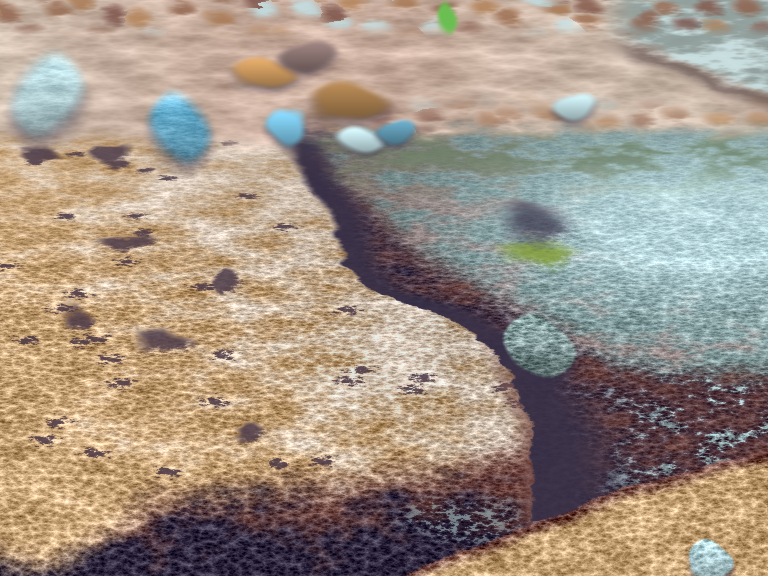
Give the GLSL for this texture, as a WebGL 1 fragment shader.

```glsl
precision highp float;
uniform vec2 u_resolution;

const vec3 SAND = vec3(.85, .71, .54);
const vec3 PALE = vec3(.83, .77, .71);
const vec3 ROSE = vec3(.8, .69, .63);
const vec3 DARK = vec3(.22, .19, .28);
const vec3 RUST = vec3(.47, .31, .29);
const vec3 UMBER = vec3(.55, .46, .45);
const vec3 SLATE = vec3(.53, .62, .62);
const vec3 ICE = vec3(.76, .88, .9);
const vec3 BLUE = vec3(.45, .72, .84);
const vec3 MOSS = vec3(.41, .5, .4);
const vec3 OCHRE = vec3(.8, .6, .37);
const float GRAIN = .44;
const float MOTTLE = .22;

float ramp(float x, float a, float b) { return clamp((x - a) / (b - a), 0., 1.); }

vec2 hash2(vec2 c) {
  return fract(sin(vec2(dot(c, vec2(127.1, 311.7)), dot(c, vec2(269.5, 183.3)))) * 43758.5);
}

// Nearest distance and cell id
vec2 cell(vec2 p) {
  vec2 best = vec2(9., 0.);
  for (int j = -1; j <= 1; j++) for (int i = -1; i <= 1; i++) {
    vec2 c = floor(p) + vec2(i, j), h = hash2(c);
    float d = length(c + h - p);
    if (d < best.x) best = vec2(d, fract(h.x * 7.3 + h.y * 3.1));
  }
  return best;
}

// Layered cellular noise, centred near zero
float layers(vec2 p) {
  float sum = 0., amp = .5;
  for (int i = 0; i < 4; i++) {
    sum += amp * cell(p).x;
    p = mat2(1.6, 1.2, -1.2, 1.6) * p + 3.7;
    amp *= .6;
  }
  return (sum - .52) * 1.8;
}

// Right edge of the left brick, as x over height
float gapEdge(float y) {
  return .503 + .07 * ramp(y, .722, .627) + .021 * ramp(y, .627, .54) + .04 * ramp(y, .54, .497)
    + .113 * ramp(y, .497, .462) + .112 * ramp(y, .462, .392) + .066 * ramp(y, .392, .25);
}

// Front rim of the right slab, as height over x
float slabRim(float x) {
  return .72 - .17 * ramp(x, .55, .73) - .19 * ramp(x, .73, 1.076) - .02 * ramp(x, 1.076, 1.28);
}

float blob(vec2 p, float x, float y, float w, float h, float soft) {
  vec2 q = (p - vec2(x, y)) / vec2(w, h);
  q += .13 * sin(q.yx * 3. + x * 40.);
  return 1. - smoothstep(1. - soft, 1. + soft, length(q));
}

// Lit stone with contact shadow
void pebble(inout vec3 col, vec2 p, float x, float y, float w, float h, vec3 tint) {
  float soft = mix(.08, .3, ramp(y, .4, .7));
  col = mix(col, DARK, .5 * blob(p, x, y - h * .35, w, h, soft + .15));
  col = mix(col, tint * (.95 + .2 * (p.y - y) / h), blob(p, x, y, w, h, soft));
}

void main() {
  vec2 p = gl_FragCoord.xy / u_resolution * vec2(4. / 3., 1.);
  float focus = 1. - smoothstep(.42, .85, p.y);
  vec2 s = vec2(p.x, p.y * (1. + .9 * p.y));
  float coarse = layers(s * vec2(7., 11.));
  float grain = layers(s * vec2(52., 90.)) * mix(.2, 1., focus);
  float wobble = coarse * .02 + grain * .008;
  float tex = coarse * MOTTLE + grain * GRAIN;
  vec2 w = p + vec2(wobble, -wobble);

  // Distant paving, joint and rubble
  vec3 col = mix(ROSE, PALE, .4 + .4 * sin(p.x * 5. + 2.)) + coarse * MOTTLE;
  float joint = p.y - .92 + .4 * max(p.x - 1.08, 0.) + wobble, right = smoothstep(1.03, 1.12, p.x);
  col = mix(col, mix(SLATE, ICE, ramp(coarse, -.2, .2)), .8 * smoothstep(0., .03, joint) * right);
  col = mix(col, UMBER * .7, .7 * exp(-joint * joint * 5000.) * right);
  vec2 bits = cell(w * vec2(15., 27.));
  float band = smoothstep(.93, .965, p.y) + .7 * exp(-pow(abs(p.y - .79) * 32., 2.)) * ramp(p.x, .4, .6);
  vec3 bitTint = mix(mix(RUST, OCHRE, bits.y), ICE, step(.78, bits.y));
  col = mix(col, bitTint, band * (1. - smoothstep(.1, .55, bits.x)) * .85);

  // Right slab: moss, icy sheen, worn face, deep gap
  vec3 top = mix(SLATE, UMBER * .95, ramp(coarse + .9 * (.85 - p.x), -.3, .2));
  vec2 sheen = (p - vec2(1.22, .61)) * vec2(2.9, 6.8);
  top = mix(top, ICE, min(exp(-dot(sheen, sheen)) * 1.25, 1.)) + tex * .8;
  float moss = exp(-pow(abs(p.y - .735) * 18., 2.)) * smoothstep(-.3, .2, coarse);
  top = mix(top, MOSS, moss * .8);
  top = mix(top, vec3(.52, .62, .2), .8 * blob(w, .93, .565, .055, .02, .6));
  top = mix(top, DARK, .7 * blob(w, .925, .615, .05, .03, .6));
  vec3 face = mix(RUST, DARK, .6 + coarse) + grain * .3;
  float lichen = smoothstep(-.1, .25, coarse + grain * .5 + .5 * (p.x - 1.12));
  face = mix(face, mix(SLATE, ICE, ramp(grain, 0., .4)), lichen * smoothstep(.9, 1.25, p.x));
  vec3 slab = mix(face, top, smoothstep(-.035, .035, p.y - slabRim(p.x) + wobble * 1.5));
  float dx = p.x - gapEdge(p.y), gap = mix(.2, .085, ramp(p.y, .18, .5));
  slab = mix(slab, DARK, .9 * (1. - smoothstep(gap * .3, gap, dx + wobble)));
  col = mix(col, slab, (1. - smoothstep(.75, .79, p.y + wobble)) * smoothstep(.47, .53, p.x));

  // Left brick: grainy top, pits, shaded front
  vec3 brick = mix(SAND, PALE, smoothstep(.2, .65, p.x * .5 + p.y * .5 + coarse * .4)) + tex;
  brick = mix(brick, ICE, .5 * blob(w, .68, .38, .17, .1, .7) * smoothstep(.05, .3, grain));
  vec2 pits = cell(s * vec2(11., 18.));
  float pit = (1. - smoothstep(.04, .24, pits.x + grain * .4)) * step(.75, pits.y);
  pit += blob(w, .19, .737, .034, .018, .3) + blob(w, .066, .732, .026, .013, .4)
    + blob(w, .22, .583, .042, .014, .4) + blob(w, .39, .512, .02, .02, .3)
    + blob(w, .283, .408, .045, .015, .5) + blob(w, .13, .45, .024, .018, .4)
    + blob(w, .43, .253, .022, .018, .4);
  brick = mix(brick, mix(DARK, RUST, .3), min(pit, 1.) * .85);
  float rim = .02 + .11 * ramp(p.x, .1, .27) + .05 * ramp(p.x, .27, .78) + .06 * ramp(p.x, .78, .92);
  vec3 shade = mix(RUST, DARK, ramp(p.y + coarse * .15, .16, .04)) + grain * .35;
  shade = mix(shade, SLATE, .7 * blob(w, .81, .1, .1, .035, .6) * smoothstep(-.1, .15, grain));
  brick = mix(shade, brick, smoothstep(-.05, .04, p.y - rim + wobble * 1.5));
  brick = mix(brick, RUST, .6 * smoothstep(-.035, 0., dx) * (1. - smoothstep(.3, .45, p.y)));
  float soft = mix(.018, .003, focus);
  col = mix(col, brick, (1. - smoothstep(-soft, soft, dx + wobble)) * (1. - smoothstep(.735, .775, p.y + wobble)));

  // Near brick
  float rise = .15 * ramp(p.x, .69, 1.076) + .07 * ramp(p.x, 1.076, 1.333) - p.y + wobble * .6;
  vec3 near = mix(RUST, SAND, smoothstep(0., .03, rise)) + tex;
  col = mix(col, near, smoothstep(-.003, .003, rise) * smoothstep(.68, .71, p.x));

  // Loose stones and a leaf
  pebble(col, p, .082, .835, .058, .066, ICE + tex);
  pebble(col, p, .312, .778, .049, .055, BLUE + tex);
  pebble(col, p, .498, .781, .032, .03, BLUE * 1.1);
  pebble(col, p, .457, .873, .052, .024, OCHRE);
  pebble(col, p, .535, .903, .045, .024, UMBER);
  pebble(col, p, .602, .823, .063, .031, OCHRE * .8);
  pebble(col, p, .625, .757, .038, .021, ICE);
  pebble(col, p, .689, .771, .031, .02, BLUE * .85);
  pebble(col, p, .998, .815, .035, .022, ICE);
  pebble(col, p, .935, .398, .06, .052, SLATE + tex);
  pebble(col, p, 1.231, .027, .038, .033, ICE + tex);
  col = mix(col, vec3(.42, .75, .32), blob(p, .776, .968, .016, .025, .4));
  gl_FragColor = vec4(clamp(col, 0., 1.), 1.);
}
```
